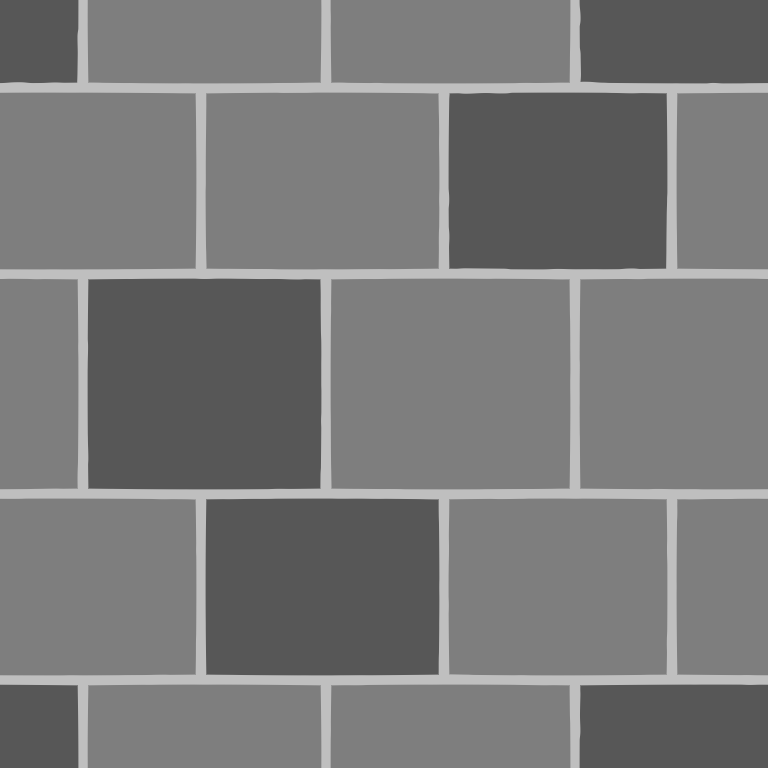
This pattern is drawn by a Shadertoy shader. Its source:

```glsl
// Running-bond wall of uneven grey blocks, some dark, with pale mortar and slightly worn edges.
#define MORTAR_COLOR vec3(0.749)
#define LIGHT_BLOCK vec3(0.494)
#define DARK_BLOCK vec3(0.341)
#define JOINT_HALF 0.0060   // half width of the mortar line
#define EDGE_BOW 0.0011     // extra mortar toward block corners
#define EDGE_WEAR 0.0018    // depth of small chips
#define WEAR_SCALE 42.0     // chips per canvas width
#define ROW_ORIGIN 0.1146   // height of the first bed joint
#define ROW_STARTS vec4(0.0, 0.2422, 0.5286, 0.7708)

float hash(ivec2 p) {
    uint n = uint(p.x) * 1597334677u ^ uint(p.y) * 3812015801u;
    n = (n ^ (n >> 15)) * 2246822519u;
    n ^= n >> 13;
    return float(n & 0xffffu) / 65535.0;
}

// Smooth 1D noise along one block edge
float edgeNoise(float t, int seed) {
    float cell = floor(t), f = t - cell;
    f = f * f * (3.0 - 2.0 * f);
    int i = int(cell);
    return mix(hash(ivec2(i, seed)), hash(ivec2(i + 1, seed)), f);
}

// Index and [start, end] of the interval holding t, for sorted starts in 0..1
int findSpan(float t, vec4 starts, out vec2 span) {
    int index = 0;
    for (int i = 1; i < 4; i++) if (t >= starts[i]) index = i;
    span = vec2(starts[index], index < 3 ? starts[index + 1] : 1.0);
    return index;
}

// Inward distance from one pair of opposite edges
float edgeDistance(float across, float along, vec2 halfSize, float wear, int seed) {
    int side = seed + (across > 0.0 ? 1 : 0);
    float t = along / halfSize.y;
    float chips = smoothstep(0.55, 1.0, edgeNoise(along * WEAR_SCALE, side));
    return halfSize.x - abs(across) - JOINT_HALF - EDGE_BOW * t * t - wear * chips;
}

void mainImage(out vec4 fragColor, in vec2 fragCoord) {
    vec2 uv = fragCoord / iResolution.xy;

    // Four courses of unequal height
    vec2 rowSpan, colSpan;
    float y = fract(uv.y - ROW_ORIGIN);
    int row = findSpan(y, ROW_STARTS, rowSpan);

    // Three blocks per course, alternate courses shifted
    bool shifted = row % 2 == 0;
    float x = fract(uv.x - (shifted ? 0.2617 : 0.1081));
    vec4 colStarts = vec4(0.0, 0.3164, shifted ? 0.6133 : 0.6406, 2.0);
    int col = findSpan(x, colStarts, colSpan);
    colSpan.y = min(colSpan.y, 1.0);

    // Block-local position and its distance to the worn outline
    vec2 halfSize = 0.5 * vec2(colSpan.y - colSpan.x, rowSpan.y - rowSpan.x);
    vec2 p = vec2(x, y) - vec2(colSpan.x, rowSpan.x) - halfSize;
    int seed = (row * 3 + col) * 4;
    bool dark = col == max(row - 1, 0);
    float wear = EDGE_WEAR * (dark ? 0.7 : 0.25) * hash(ivec2(seed, 91));
    float d = min(edgeDistance(p.x, p.y, halfSize, wear, seed),
                  edgeDistance(p.y, p.x, halfSize.yx, wear, seed + 2));

    // Blend block over mortar with a one-pixel edge
    float pixel = 1.0 / min(iResolution.x, iResolution.y);
    float block = clamp(d / pixel + 0.5, 0.0, 1.0);
    fragColor = vec4(mix(MORTAR_COLOR, dark ? DARK_BLOCK : LIGHT_BLOCK, block), 1.0);
}
```
